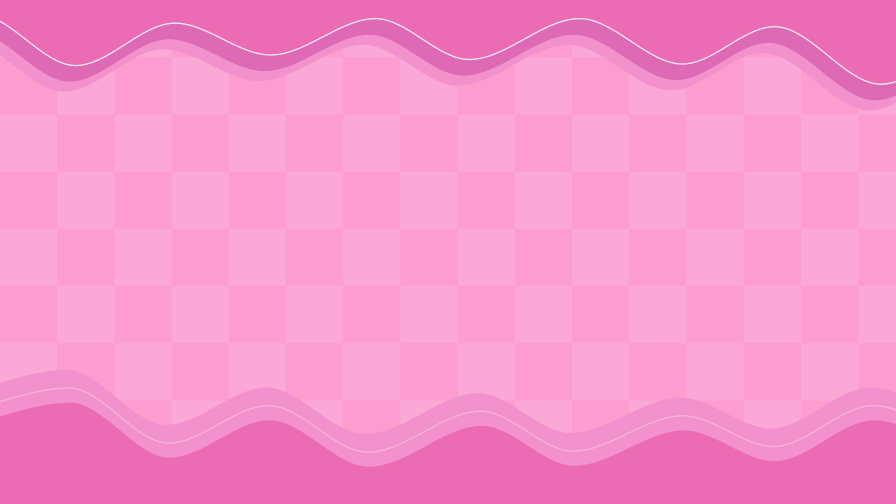
Give the GLSL for this background, as a Shadertoy shader.

```glsl
#define CELL 0.1135
#define LINE_WIDTH 0.0026
#define TOP_LINE_ALPHA 0.85
#define LOW_LINE_ALPHA 0.30
#define ROSE vec3(0.92, 0.42, 0.71)
#define SHADE vec3(0.87, 0.41, 0.71)
#define RIBBON vec3(0.95, 0.57, 0.80)
#define TILE_LIGHT vec3(0.99, 0.66, 0.84)
#define TILE_DEEP vec3(0.99, 0.61, 0.81)

const float PI = 3.14159265;
const int KNOTS = 11;

// Crests and troughs: x, then depth below the top edge
const vec2 DRIP[KNOTS] = vec2[KNOTS](
    vec2(-0.046, 0.028), vec2(0.150, 0.130), vec2(0.347, 0.046),
    vec2(0.537, 0.109), vec2(0.745, 0.037), vec2(0.931, 0.118),
    vec2(1.150, 0.037), vec2(1.354, 0.127), vec2(1.537, 0.053),
    vec2(1.748, 0.167), vec2(1.970, 0.060));

// Crests and troughs: x, then height above the bottom edge
const vec2 SWELL[KNOTS] = vec2[KNOTS](
    vec2(-0.139, 0.213), vec2(0.132, 0.266), vec2(0.329, 0.157),
    vec2(0.528, 0.231), vec2(0.725, 0.139), vec2(0.949, 0.220),
    vec2(1.132, 0.141), vec2(1.350, 0.211), vec2(1.530, 0.150),
    vec2(1.727, 0.231), vec2(1.968, 0.143));

// Smooth curve through the knots
float wave(vec2 knots[KNOTS], float x) {
    float h = knots[0].y;
    for (int i = 1; i < KNOTS; i++) {
        vec2 a = knots[i - 1], b = knots[i];
        h += (b.y - a.y) * smoothstep(a.x, b.x, x);
    }
    return h;
}

// Approximate signed distance to the curve moved by shift, positive beyond it
float waveDistance(vec2 knots[KNOTS], vec2 p, vec2 shift) {
    float step = 0.002;
    vec2 q = p - shift;
    float h = wave(knots, q.x);
    float slope = (wave(knots, q.x + step) - h) / step;
    return (q.y - h) / length(vec2(1.0, slope));
}

// Coverage of the inside of a shape
float fill(float d, float px) {
    return clamp(0.5 - d / px, 0.0, 1.0);
}

// Coverage of a thin stroke, dimmed when narrower than a pixel
float stroke(float d, float px) {
    float w = max(LINE_WIDTH, px);
    return fill(abs(d) - 0.5 * w, px) * LINE_WIDTH / w;
}

vec3 checker(vec2 p, float px) {
    vec2 s = clamp(sin(PI * p / CELL) * CELL * 2.0 / (PI * px), -1.0, 1.0);
    return mix(TILE_DEEP, TILE_LIGHT, 0.5 + 0.5 * s.x * s.y);
}

void mainImage(out vec4 fragColor, in vec2 fragCoord) {
    float px = 1.0 / iResolution.y;
    vec2 p = fragCoord / iResolution.xy * vec2(16.0 / 9.0, 1.0);
    vec2 fromTop = vec2(p.x, 1.0 - p.y);

    vec3 col = checker(fromTop, px);

    // Lower wave: ribbon, faint line, solid base
    col = mix(col, RIBBON, fill(waveDistance(SWELL, p, vec2(0.0)), px));
    float lowLine = waveDistance(SWELL, p, vec2(0.005, -0.036));
    col = mix(col, vec3(1.0), LOW_LINE_ALPHA * stroke(lowLine, px));
    col = mix(col, ROSE, fill(waveDistance(SWELL, p, vec2(0.007, -0.065)), px));

    // Upper wave: ribbon, shaded rim, solid top, bright line
    col = mix(col, RIBBON, fill(waveDistance(DRIP, fromTop, vec2(-0.023, 0.052)), px));
    col = mix(col, SHADE, fill(waveDistance(DRIP, fromTop, vec2(-0.012, 0.032)), px));
    float topLine = waveDistance(DRIP, fromTop, vec2(0.0));
    col = mix(col, ROSE, fill(topLine, px));
    col = mix(col, vec3(1.0), TOP_LINE_ALPHA * stroke(topLine, px));

    fragColor = vec4(col, 1.0);
}
```
